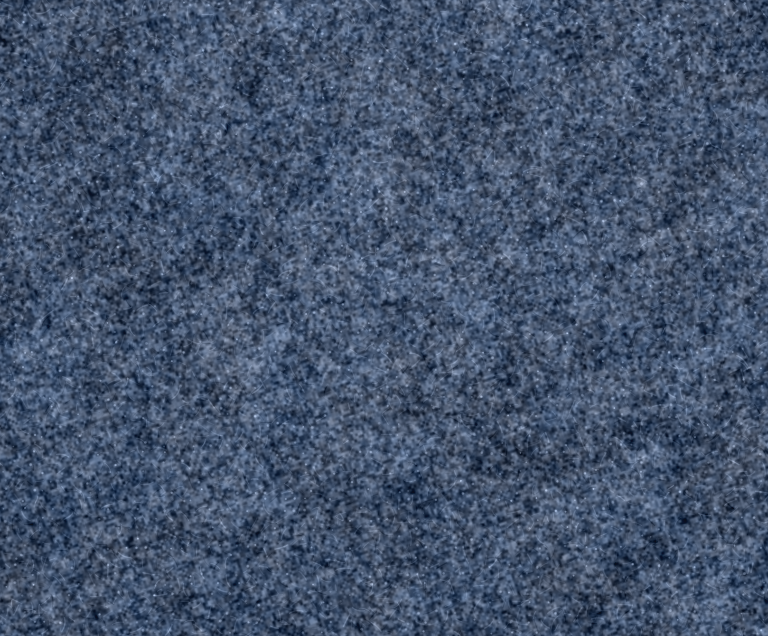
Give the GLSL for this texture, as a WebGL 2 fragment shader.

```glsl
#version 300 es
precision highp float;
// Draws dense blue felt: fine mottled grain, short tangled fibres and pale glints.

uniform vec2 u_resolution;
out vec4 fragColor;

const vec3 FELT_BLUE = vec3(0.262, 0.325, 0.424);
const vec3 LIGHT_STEP = vec3(0.98, 1.0, 1.05);
const vec3 HUE_STEP = vec3(-0.5, 0.0, 0.55);

// Integer hash: three values in 0..1 for a cell and a layer seed
vec3 hash3(vec2 cell, int seed) {
    uvec3 v = uvec3(ivec3(ivec2(cell), seed));
    v = v * 1664525u + 1013904223u;
    v.x += v.y * v.z; v.y += v.z * v.x; v.z += v.x * v.y;
    v ^= v >> 16u;
    v.x += v.y * v.z; v.y += v.z * v.x; v.z += v.x * v.y;
    return vec3(v >> 8u) / 16777216.0;
}

mat2 rotation(float angle) {
    float c = cos(angle), s = sin(angle);
    return mat2(c, s, -s, c);
}

// Smooth value noise centred on zero, on a turned grid
float grain(vec2 p, float frequency, int seed) {
    vec2 q = rotation(float(seed) * 0.83 + 0.4) * p * frequency;
    vec2 cell = floor(q), f = fract(q);
    f = f * f * (3.0 - 2.0 * f);
    float low = mix(hash3(cell, seed).x, hash3(cell + vec2(1, 0), seed).x, f.x);
    float high = mix(hash3(cell + vec2(0, 1), seed).x, hash3(cell + vec2(1, 1), seed).x, f.x);
    return mix(low, high, f.y) - 0.5;
}

float segmentDistance(vec2 p, vec2 halfSpan) {
    float t = clamp(dot(p, halfSpan) / dot(halfSpan, halfSpan), -1.0, 1.0);
    return length(p - halfSpan * t);
}

// One bent hair per cell, pointing any way; mostly faint, a few bright
float fibres(vec2 p, float frequency, float pixel, int seed) {
    vec2 q = rotation(float(seed)) * p * frequency;
    vec2 home = floor(q);
    float halfWidth = max(0.10, 0.9 * pixel * frequency);
    float light = 0.0;
    for (int y = -1; y <= 1; y++) {
        for (int x = -1; x <= 1; x++) {
            vec2 cell = home + vec2(x, y);
            vec3 place = hash3(cell, seed);
            vec3 look = hash3(cell, seed + 50);
            vec2 local = rotation(6.2832 * place.z) * (q - cell - place.xy);
            local.y += (look.x - 0.5) * local.x * local.x;
            float d = segmentDistance(local, vec2(mix(0.2, 0.55, look.y), 0.0));
            light = max(light, look.z * look.z * smoothstep(halfWidth, 0.0, d));
        }
    }
    return light;
}

// Scattered round points of light
float glints(vec2 p, float frequency, float density, float pixel, int seed) {
    vec2 q = p * frequency;
    vec2 cell = floor(q);
    vec3 place = hash3(cell, seed);
    vec3 look = hash3(cell, seed + 50);
    float radius = max(mix(0.14, 0.24, look.y), pixel * frequency);
    float d = length(q - cell - mix(vec2(0.25), vec2(0.75), place.xy));
    return step(look.x, density) * mix(0.4, 1.0, look.z) * smoothstep(radius, radius * 0.2, d);
}

void main() {
    vec2 p = gl_FragCoord.xy / u_resolution.y;
    vec2 centred = gl_FragCoord.xy / u_resolution - 0.5;
    float pixel = 1.0 / u_resolution.y;

    // Grain from single tufts up to broad clouds
    float tone = 0.28 * grain(p, 235.0, 1)
               + 0.24 * grain(p, 135.0, 2)
               + 0.11 * grain(p, 55.0, 3)
               + 0.10 * grain(p, 20.0, 4)
               + 0.06 * grain(p, 7.0, 5);

    // Hairs and glints above the pile, dark gaps below it
    tone += 0.13 * fibres(p, 48.0, pixel, 11);
    tone += 0.10 * fibres(p, 62.0, pixel, 12);
    tone -= 0.08 * fibres(p, 55.0, pixel, 13);
    tone += 0.26 * glints(p, 68.0, 0.28, pixel, 21);

    // Gentle fall of light towards the rim and the lower edge
    tone += 0.012 - 0.10 * dot(centred, centred) + 0.015 * centred.y;

    // Slight drift between slate and clear blue
    float hue = 0.06 * grain(p, 90.0, 31) + 0.04 * grain(p, 16.0, 32);
    vec3 colour = FELT_BLUE + tone * LIGHT_STEP + hue * HUE_STEP;
    fragColor = vec4(clamp(colour, vec3(0.03, 0.06, 0.10), vec3(1.0)), 1.0);
}
```
